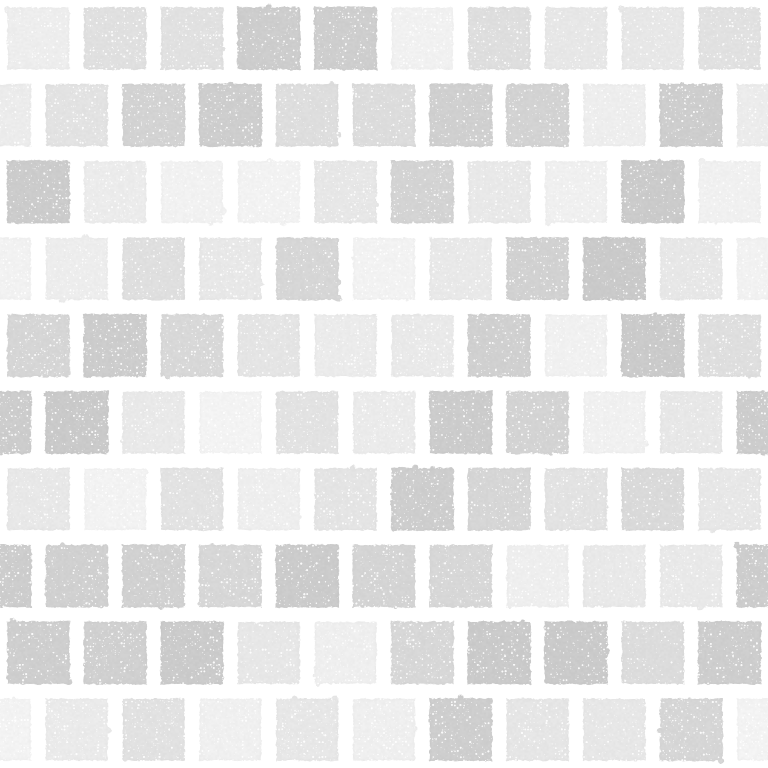
Write a Shadertoy shader that draws this pattern.

```glsl
#define REPEATS 10.0
#define HALF_SIDE 0.405
#define ROUGHNESS 0.034
#define DARK_TONE 0.79
#define LIGHT_TONE 0.955
#define PAPER 1.0
#define SPECK_CHANCE 0.14
#define DUST_CHANCE 0.09
#define BLOB_CHANCE 0.16
#define GRAIN 0.022

float hash(vec2 p) {
    return fract(sin(dot(p, vec2(127.1, 311.7))) * 43758.5453);
}

vec2 hash2(vec2 p) {
    return vec2(hash(p), hash(p + 37.3));
}

float valueNoise(vec2 p) {
    vec2 i = floor(p);
    vec2 f = fract(p);
    f = f * f * (3.0 - 2.0 * f);
    float low = mix(hash(i), hash(i + vec2(1.0, 0.0)), f.x);
    float high = mix(hash(i + vec2(0.0, 1.0)), hash(i + 1.0), f.x);
    return mix(low, high, f.y);
}

float boxDistance(vec2 p, float halfSide) {
    vec2 d = abs(p) - halfSide;
    return length(max(d, 0.0)) + min(max(d.x, d.y), 0.0);
}

// Ink blobs that straddle the edges of a tile
float blobDistance(vec2 p, vec2 id) {
    float d = 1.0;
    for (int i = 0; i < 4; i++) {
        vec2 seed = id + 13.7 * float(i + 1);
        if (hash(seed) > BLOB_CHANCE) continue;
        vec2 r = hash2(seed + 5.1);
        vec2 center = vec2((r.x * 2.0 - 1.0) * HALF_SIDE, HALF_SIDE);
        if (hash(seed + 8.3) > 0.5) center.y = -center.y;
        if (hash(seed + 2.9) > 0.6) center = center.yx;
        d = min(d, length(p - center) - mix(0.018, 0.048, r.y));
    }
    return d;
}

// Round flecks, at most one in each square of a fine grid
float flecks(vec2 p, float density, float chance, float px) {
    vec2 g = p * density;
    vec2 id = floor(g);
    vec2 center = 0.35 + 0.3 * hash2(id + 3.7);
    float radius = mix(0.16, 0.36, hash(id + 71.9));
    float aa = px * density * 0.6;
    float disc = 1.0 - smoothstep(radius - aa, radius + aa, length(fract(g) - center));
    return disc * step(hash(id + 19.1), chance);
}

void mainImage(out vec4 fragColor, in vec2 fragCoord) {
    float px = REPEATS / iResolution.y;
    vec2 grid = fragCoord * px;

    // Alternate rows shift by half a tile
    float row = floor(grid.y);
    grid.x += 0.5 * (1.0 - mod(row, 2.0));
    vec2 id = mod(floor(grid), REPEATS);
    vec2 local = fract(grid) - 0.5;
    vec2 wrapped = id + local + 0.5;

    // Darker tiles carry more ink and spread slightly
    float lightness = hash(id + 4.2);
    float tone = mix(DARK_TONE, LIGHT_TONE, lightness);
    float halfSide = HALF_SIDE + 0.008 * (0.5 - lightness);

    // Ragged outline with blobs
    float ragged = 0.6 * valueNoise(wrapped * 23.0) + 0.4 * valueNoise(wrapped * 51.0) - 0.5;
    float d = boxDistance(local, halfSide);
    d = min(d, blobDistance(local, id)) + ROUGHNESS * ragged;
    float ink = 1.0 - smoothstep(-0.7 * px, 0.7 * px, d);

    // Soft grain and a faint dark rim
    tone += GRAIN * (valueNoise(wrapped * 38.0) - 0.5);
    tone -= 0.012 * smoothstep(-0.04, 0.0, d);

    // White wear, in two sizes
    float wear = flecks(wrapped, 25.0, SPECK_CHANCE, px);
    wear = max(wear, 0.6 * flecks(wrapped + 0.37, 43.0, DUST_CHANCE, px));
    ink *= 1.0 - 0.9 * wear;

    fragColor = vec4(vec3(mix(PAPER, tone, ink)), 1.0);
}
```
